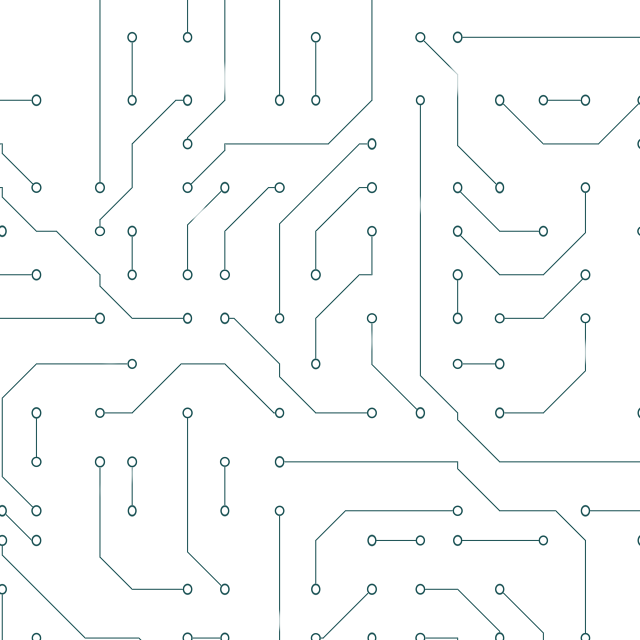
A three.js fragment shader for this pattern:

```glsl
#define GRID 14.0           // lattice nodes across the canvas
#define JITTER 0.42         // spread of row and column spacing
#define WANDER 1.3          // randomness of the trace direction
#define AXIS_SHARE 0.62     // share of straight over diagonal headings
#define TRACE_HALF 0.0008
#define RING_HALF 0.0011
#define RING_SIZE vec2(0.0064, 0.0072)
#define SOFT 0.001
#define INK vec3(0.09, 0.31, 0.32)
#define PAPER vec3(1.0)

varying vec2 vUv;

float hash(vec2 p) {
  vec3 q = fract(vec3(p.xyx) * 0.1031 + 0.37);
  q += dot(q, q.yzx + 33.33);
  return fract((q.x + q.y) * q.z);
}

// Lattice step of one of the eight headings
vec2 stepOf(float octant) {
  float a = octant * 0.7853982;
  return floor(vec2(cos(a), sin(a)) + 0.5);
}

// Heading of a node: slow layered sines plus a random turn
float heading(vec2 n) {
  float flow = 1.9 * sin(0.31 * n.x + 0.22 * n.y + 0.6)
             + 1.6 * sin(0.35 * n.y - 0.19 * n.x + 2.1)
             + WANDER * hash(n);
  float h = 0.5 * flow + 4.0;
  return mod(2.0 * floor(h) + step(AXIS_SHARE, fract(h)), 8.0);
}

vec2 nodePosition(vec2 n) {
  vec2 shift = vec2(hash(vec2(n.x, 71.0)), hash(vec2(37.0, n.y))) - 0.5;
  return (n + JITTER * shift) / GRID;
}

// A falling diagonal yields to a rising one in the same cell
bool isCrossed(vec2 p, vec2 d) {
  if (d.x * d.y > -0.5) return false;
  vec2 a = p + vec2(d.x, 0.0);
  vec2 b = p + vec2(0.0, d.y);
  return distance(stepOf(heading(a)), b - a) < 0.5
      || distance(stepOf(heading(b)), a - b) < 0.5;
}

// The one node that feeds n, turning by 45 degrees at most; z tells if found
vec3 feeder(vec2 n) {
  vec3 found = vec3(0.0);
  float own = heading(n);
  float side = hash(n + 19.0) < 0.5 ? -1.0 : 1.0;
  for (int i = -1; i <= 1; i++) {
    float octant = mod(own + side * float(i) + 8.0, 8.0);
    vec2 d = stepOf(octant);
    vec2 p = n - d;
    if (abs(heading(p) - octant) < 0.5 && !isCrossed(p, d)) found = vec3(p, 1.0);
  }
  return found;
}

float segment(vec2 p, vec2 a, vec2 b) {
  vec2 ab = b - a;
  float t = clamp(dot(p - a, ab) / max(dot(ab, ab), 1e-9), 0.0, 1.0);
  return length(p - a - ab * t);
}

// Link of one straight and one 45 degree part
float link(vec2 p, vec2 a, vec2 b, vec2 nextStep) {
  vec2 d = b - a;
  vec2 diagonal = sign(d) * min(abs(d.x), abs(d.y));
  vec2 rest = d - diagonal;
  bool restLast = abs(dot(rest, nextStep)) > 1e-5
               && abs(nextStep.x * nextStep.y) < 0.5;
  vec2 bend = restLast ? a + diagonal : a + rest;
  return min(segment(p, a, bend), segment(p, bend, b));
}

float ringDistance(vec2 q, vec2 n) {
  vec2 size = RING_SIZE * (0.92 + 0.16 * vec2(hash(n + 5.0), hash(n + 11.0)));
  return (length(q / size) - 1.0) * size.x;
}

float cover(float dist, float halfWidth) {
  return 1.0 - smoothstep(halfWidth - SOFT, halfWidth + SOFT, dist);
}

void main() {
  vec2 base = floor(vUv * GRID);
  float trace = 1.0;
  float ring = 1.0;

  for (int j = -1; j <= 2; j++) {
    for (int i = -1; i <= 2; i++) {
      vec2 n = base + vec2(float(i), float(j));
      vec2 at = nodePosition(n);
      vec2 ahead = stepOf(heading(n));
      vec3 from = feeder(n);
      if (from.z > 0.5) trace = min(trace, link(vUv, nodePosition(from.xy), at, ahead));

      // Rings close the two ends of each trace
      if (distance(vUv, at) < 0.015) {
        vec3 back = feeder(n + ahead);
        bool leaves = back.z > 0.5 && distance(back.xy, n) < 0.5;
        if (leaves != (from.z > 0.5)) ring = min(ring, ringDistance(vUv - at, n));
      }
    }
  }

  // A few worn stretches of trace
  float wear = sin(vUv.x * 17.0 + 2.0 * sin(vUv.y * 9.0)) * sin(vUv.y * 15.0 + 1.0);
  float line = cover(trace, TRACE_HALF) * (1.0 - 0.75 * smoothstep(0.9, 1.0, wear));
  line *= smoothstep(-SOFT, SOFT, ring);
  float ink = max(line, cover(abs(ring), RING_HALF));
  gl_FragColor = vec4(mix(PAPER, INK, ink), 1.0);
}
```
